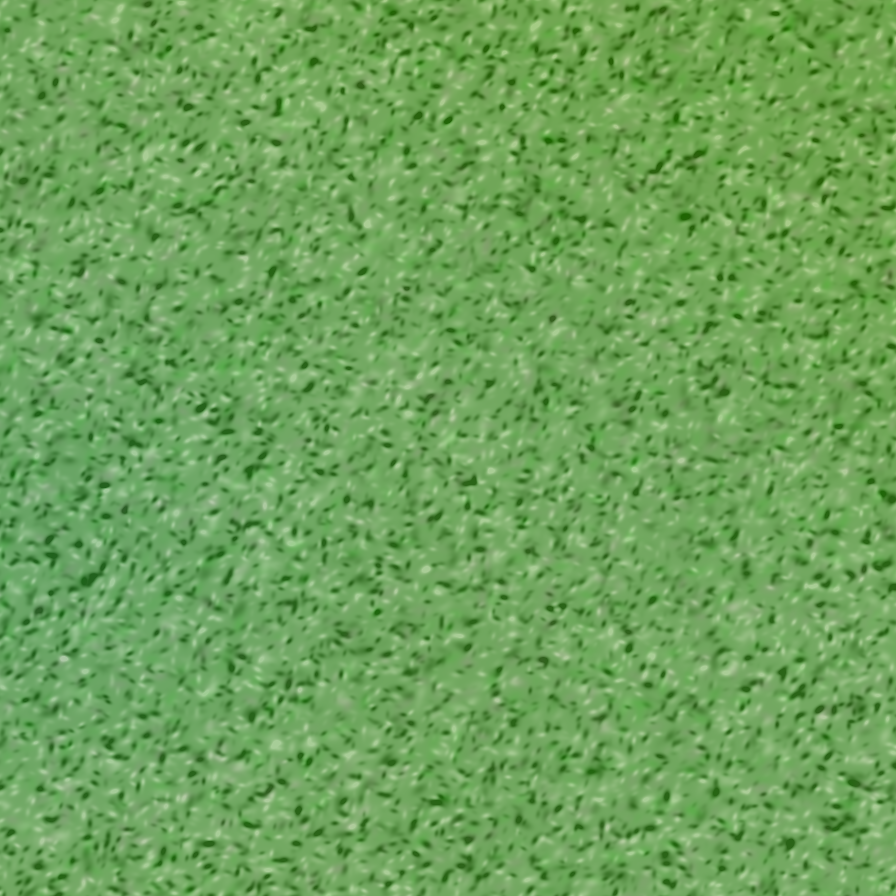
This texture is drawn by a three.js fragment shader. Its source:

```glsl
varying vec2 vUv;

#define GRAIN_CELLS 84.0
#define CLUMP_CELLS 47.0
#define PIT_CELLS 68.0
#define PIT_SHARE 0.34
#define GRAIN_SIZE vec2(0.44, 0.25)
#define LEAN 0.5
#define LEAN_SPREAD 2.1
#define CONTRAST 1.2
#define PIT_COLOR vec3(0.20, 0.425, 0.125)
#define BASE_COLOR vec3(0.435, 0.65, 0.365)
#define LIT_COLOR vec3(0.635, 0.785, 0.56)

vec3 hash3(vec2 cell) {
  vec3 h = fract(cell.xyx * vec3(0.1031, 0.1030, 0.0973));
  h += dot(h, h.yxz + 33.33);
  return fract((h.xxy + h.yzz) * h.zyx);
}

// Scattered leaning strokes: x = signed relief, y = sparse pits with a lit rim
vec2 grains(vec2 p, float seed) {
  vec2 home = floor(p);
  vec2 sum = vec2(0.0);
  for (int j = -1; j <= 1; j++) {
    for (int i = -1; i <= 1; i++) {
      vec2 cell = home + vec2(float(i), float(j));
      vec3 place = hash3(cell + seed);
      vec3 form = hash3(cell + seed + 191.7);
      float angle = LEAN + (form.x - 0.5) * LEAN_SPREAD;
      vec2 along = vec2(cos(angle), sin(angle));
      vec2 d = p - cell - place.xy;
      vec2 q = vec2(dot(d, along), dot(d, vec2(-along.y, along.x)));
      q /= GRAIN_SIZE * mix(0.75, 1.1, form.y);
      vec2 rim = q + vec2(0.3, 1.6);
      float body = exp(-dot(q, q));
      float pit = smoothstep(1.0 - PIT_SHARE, 1.0, place.z);
      sum += vec2(body * (2.0 * form.z - 1.0),
                  pit * (body - 0.4 * exp(-dot(rim, rim))));
    }
  }
  return sum;
}

// Broad uneven patches from layered, bent sines
float patches(vec2 p) {
  float s = 0.0;
  float amp = 0.5;
  for (int i = 0; i < 4; i++) {
    p += 0.35 * sin(p.yx * 1.3 + float(i) * 2.1);
    s += amp * sin(p.x + 0.7 * p.y) * sin(p.y - 0.3 * p.x + 1.0);
    p = mat2(1.3, 1.2, -1.2, 1.3) * p;
    amp *= 0.65;
  }
  return s;
}

void main() {
  float broad = patches(vUv * vec2(6.0, 8.0));

  // Relief of the surface
  float tone = grains(vUv * GRAIN_CELLS, 11.0).x;
  tone += 0.6 * grains(vUv * CLUMP_CELLS, 57.0).x;
  tone -= 1.25 * grains(vUv * PIT_CELLS, 103.0).y;
  tone = tone * CONTRAST * (1.0 + 0.15 * broad) + 0.07 * broad + 0.07;
  tone = clamp(tone, -1.15, 1.15);

  vec3 color = mix(BASE_COLOR, LIT_COLOR, max(tone, 0.0));
  color = mix(color, PIT_COLOR, max(-tone, 0.0));

  // Grey mottling, cool lower left and warm upper right
  float grey = grains(vUv * CLUMP_CELLS * 0.9, 239.0).x;
  color += grey * vec3(0.05, -0.015, 0.05);
  float cool = 1.0 - smoothstep(0.0, 0.5, distance(vUv, vec2(0.05, 0.38)));
  float warm = smoothstep(0.75, 1.35, dot(vUv, vec2(0.55, 0.9)));
  color += cool * vec3(-0.035, -0.01, 0.025);
  color += warm * vec3(-0.01, -0.01, -0.07);

  gl_FragColor = vec4(clamp(color, 0.0, 1.0), 1.0);
}
```
